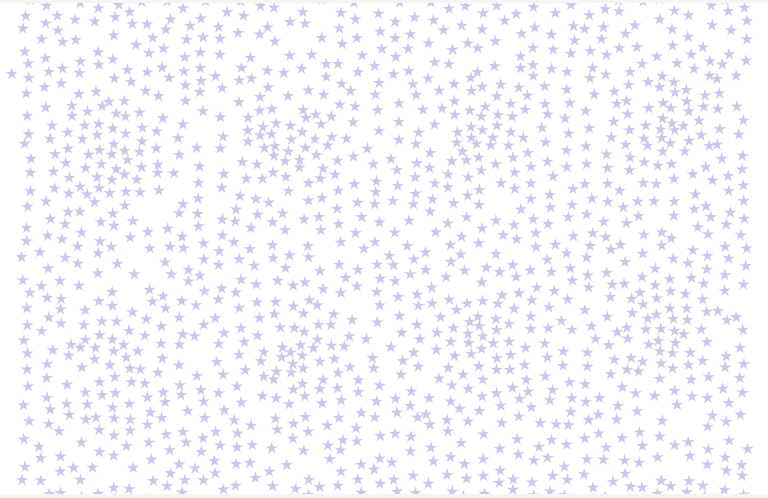
Write a WebGL 1 fragment shader that draws this pattern.

```glsl
precision highp float;
uniform vec2 u_resolution;

// All lengths are fractions of the canvas height
#define CELL vec2(0.0352, 0.0325)
#define STAR_RADIUS 0.0125
#define INNER_RATIO 0.40
#define JITTER 0.54
#define TILT 0.16
#define CLUMP_PERIOD vec2(0.375, 0.41)
#define CLUMP_CENTER vec2(0.22, 0.255)
#define CLUMP_PULL 0.017
#define DRIFT 0.014
#define STAR_COLOR vec3(0.805, 0.775, 0.915)
#define STRIP_COLOR vec3(0.96)

const float TAU = 6.2831853;

vec2 hash2(vec2 p) {
  vec2 k = vec2(dot(p, vec2(127.1, 311.7)), dot(p, vec2(269.5, 183.3)));
  return fract(sin(k) * 43758.5453);
}

float gradientNoise(vec2 p) {
  vec2 i = floor(p), f = fract(p);
  vec2 u = f * f * (3.0 - 2.0 * f);
  vec2 e = vec2(1.0, 0.0);
  float a = dot(hash2(i) * 2.0 - 1.0, f);
  float b = dot(hash2(i + e.xy) * 2.0 - 1.0, f - e.xy);
  float c = dot(hash2(i + e.yx) * 2.0 - 1.0, f - e.yx);
  float d = dot(hash2(i + e.xx) * 2.0 - 1.0, f - e.xx);
  return mix(mix(a, b, u.x), mix(c, d, u.x), u.y);
}

// Signed distance to a five-pointed star with one tip up
float starDistance(vec2 p, float tilt) {
  float sector = TAU / 5.0;
  float angle = atan(p.x + 1e-6, p.y) + tilt;
  angle = abs(mod(angle + 0.5 * sector, sector) - 0.5 * sector);
  vec2 q = length(p) * vec2(cos(angle), sin(angle));
  vec2 tip = vec2(STAR_RADIUS, 0.0);
  vec2 notch = STAR_RADIUS * INNER_RATIO * vec2(cos(0.5 * sector), sin(0.5 * sector));
  vec2 edge = notch - tip;
  float side = dot(q - tip, normalize(vec2(edge.y, -edge.x)));
  return max(side, q.x - STAR_RADIUS);
}

// Pulls points into loose, slightly rising rows of clumps and lets them drift
vec2 warp(vec2 p) {
  vec2 phase = TAU * (p - CLUMP_CENTER - vec2(0.0, 0.07 * p.x)) / CLUMP_PERIOD;
  vec2 reach = 0.5 + 0.5 * cos(phase.yx);
  vec2 drift = vec2(gradientNoise(p * 8.0), gradientNoise(p * 8.0 + 37.0));
  return p - CLUMP_PULL * sin(phase) * reach + DRIFT * drift;
}

void main() {
  vec2 p = gl_FragCoord.xy / u_resolution.y;
  float pixel = 1.0 / u_resolution.y;
  float width = u_resolution.x / u_resolution.y;
  vec2 base = floor(p / CELL);

  // Nearest star among the neighbouring cells
  float nearest = 1.0;
  for (int j = -2; j <= 2; j++) {
    for (int i = -2; i <= 2; i++) {
      vec2 id = base + vec2(float(i), float(j));
      vec2 rnd = hash2(id + 11.0);
      vec2 extra = hash2(id + 71.0);
      vec2 stagger = vec2(0.0, 0.5 * mod(id.x, 2.0) - 0.25);
      vec2 home = (id + 0.5 + stagger + JITTER * (rnd - 0.5)) * CELL;
      vec2 center = warp(home);

      // Ragged blank margins at the sides, plus a few missing stars
      float sideGap = min(center.x, width - center.x);
      float ragged = 0.036 + 0.06 * gradientNoise(vec2(center.x * 2.0, center.y * 9.0));
      if (sideGap > ragged && extra.x > 0.015) {
        nearest = min(nearest, starDistance(p - center, TILT * (extra.y - 0.5)));
      }
    }
  }

  float cover = 1.0 - smoothstep(-0.7 * pixel, 0.7 * pixel, nearest);
  vec3 color = mix(vec3(1.0), STAR_COLOR, cover);

  // Thin pale strips along the top and bottom
  float strip = min(p.y - 0.008, 0.994 - p.y);
  color = mix(STRIP_COLOR, color, clamp(0.5 + strip / pixel, 0.0, 1.0));

  gl_FragColor = vec4(color, 1.0);
}
```
